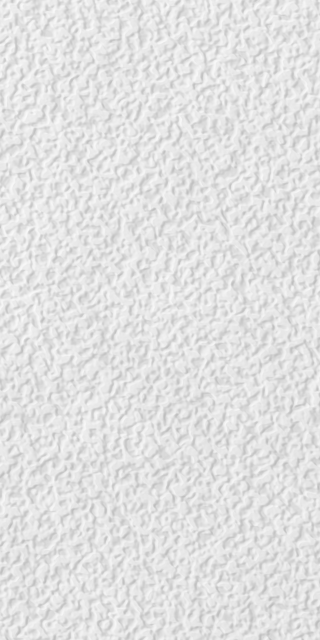
A WebGL 2 fragment shader for this texture:

```glsl
#version 300 es
precision highp float;
// White stucco wall: small rounded plaster bumps in soft light from the left.

uniform vec2 u_resolution;
out vec4 fragColor;

const float TAU = 6.28318;

float hash(vec2 cell) {
    return fract(sin(dot(cell, vec2(127.1, 311.7))) * 43758.55);
}

vec2 rotate(vec2 p, float angle) {
    float c = cos(angle), s = sin(angle);
    return vec2(c * p.x + s * p.y, c * p.y - s * p.x);
}

// Dot product of a random unit gradient with the offset from its corner
float cornerSlope(vec2 corner, vec2 offset) {
    float angle = TAU * hash(corner);
    return dot(vec2(cos(angle), sin(angle)), offset);
}

float gradientNoise(vec2 p) {
    vec2 i = floor(p);
    vec2 f = p - i;
    vec2 w = f * f * f * (f * (f * 6.0 - 15.0) + 10.0);
    vec2 x = vec2(1.0, 0.0);
    float low = mix(cornerSlope(i, f), cornerSlope(i + x.xy, f - x.xy), w.x);
    float high = mix(cornerSlope(i + x.yx, f - x.yx), cornerSlope(i + x.xx, f - x.xx), w.x);
    return mix(low, high, w.y);
}

// Plaster height: round grains of mixed size with flattened tops,
// each octave turned so that no grid direction shows
float plasterHeight(vec2 p, float grainsAcross) {
    vec2 q = rotate(p, 0.6) * grainsAcross;
    q += 0.3 * vec2(gradientNoise(q * 0.7 + 17.3), gradientNoise(q * 0.7 + 61.9));
    float swell = gradientNoise(rotate(q, 0.5) * 0.5 + 71.3);
    float grains = gradientNoise(q + 11.6);
    float crumbs = gradientNoise(rotate(q, 0.8) * 1.6 + 33.7);
    float specks = gradientNoise(rotate(q, 1.3) * 2.5 + 8.4);
    float lumps = grains + 0.55 * crumbs + 0.4 * swell;
    return smoothstep(-0.48, 0.28, lumps) + 0.09 * specks + 0.2 * swell;
}

// Height difference along the light direction: positive faces the light
float relief(vec2 p, vec2 toLight, float reach, float grainsAcross) {
    return plasterHeight(p - toLight * reach, grainsAcross)
         - plasterHeight(p + toLight * reach, grainsAcross);
}

// Lit sides saturate early, shaded sides fall further
float plasterTone(float slope, float base) {
    float lit = 0.07 * (1.0 - exp(-2.4 * max(slope, 0.0)));
    float shade = 0.24 * (1.0 - exp(-0.75 * max(-slope, 0.0)));
    return base + lit - shade;
}

void main() {
    vec2 p = gl_FragCoord.xy / u_resolution.x;
    vec2 screen = gl_FragCoord.xy / u_resolution;

    vec2 toLight = normalize(vec2(-0.9, 0.42));
    float grainsAcross = 41.0;
    float slope = relief(p, toLight, 0.0036, grainsAcross);

    // Broad, faint falloff of the light towards the lower right
    float base = 0.894 + 0.014 * (screen.y - screen.x * 0.5 - 0.25);
    base += 0.014 * gradientNoise(p * 4.0 + 5.2) + 0.014 * gradientNoise(p * 11.0 + 2.7);

    // Pits between the grains receive less light
    base += 0.045 * (plasterHeight(p, grainsAcross) - 0.68);

    fragColor = vec4(vec3(plasterTone(slope, base)), 1.0);
}
```
